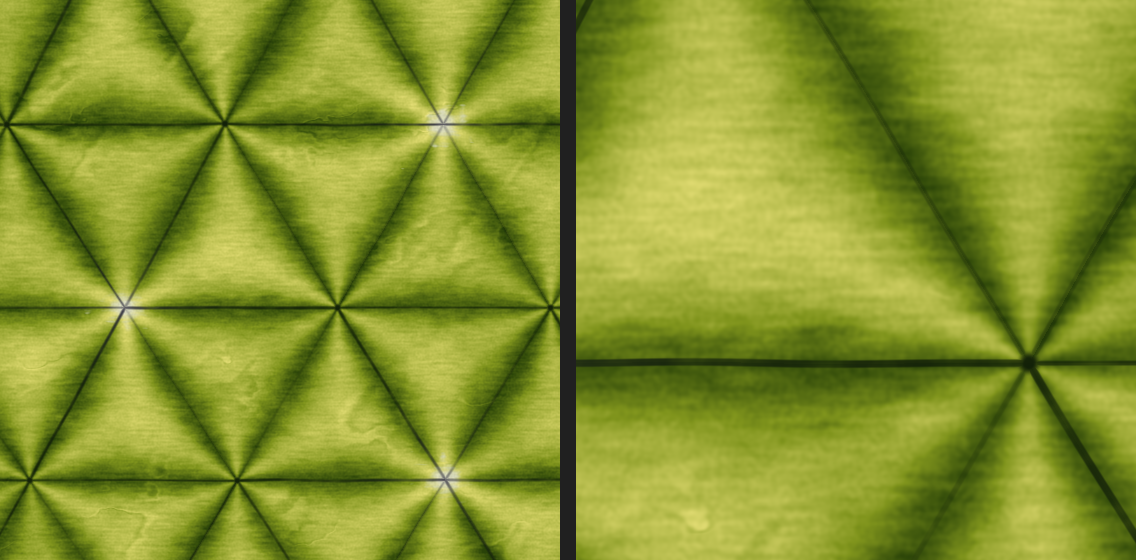
Left, the full canvas; right, a detail of the centre.
Write a Shadertoy shader that draws this pattern.

```glsl
#define ROW_HEIGHT 0.317
#define EDGE_LENGTH 0.380
#define CENTER vec2(0.603, 0.4505)
#define DYE_WIDTH 0.145
#define CREASE_WIDTH 0.0055
#define HALO_SIZE 0.10
#define KNOT_SIZE 0.020
#define THREADS vec2(26.0, 210.0)
#define DARK_DYE vec3(0.16, 0.26, 0.03)
#define MID_DYE vec3(0.50, 0.58, 0.11)
#define LIGHT_DYE vec3(0.84, 0.83, 0.41)
#define BARE_CLOTH vec3(0.84, 0.85, 0.77)

vec2 hash2(vec2 p) {
    p = vec2(dot(p, vec2(127.1, 311.7)), dot(p, vec2(269.5, 183.3)));
    return fract(sin(p) * 43758.5);
}

float cornerSlope(vec2 cell, vec2 corner, vec2 f) {
    return dot(hash2(cell + corner) * 2.0 - 1.0, f - corner);
}

// Gradient noise, centred on zero
float noise(vec2 p) {
    vec2 i = floor(p), f = fract(p);
    vec2 u = f * f * (3.0 - 2.0 * f);
    float low = mix(cornerSlope(i, vec2(0, 0), f), cornerSlope(i, vec2(1, 0), f), u.x);
    float high = mix(cornerSlope(i, vec2(0, 1), f), cornerSlope(i, vec2(1, 1), f), u.x);
    return mix(low, high, u.y);
}

float fbm(vec2 p) {
    float sum = 0.0, amp = 1.0;
    for (int i = 0; i < 4; i++) {
        sum += amp * noise(p);
        p = p * 2.03 + 17.3;
        amp *= 0.55;
    }
    return sum;
}

// Skewed lattice coordinates: folding points lie on the integers
vec2 toLattice(vec2 uv) {
    vec2 d = uv - CENTER;
    float row = d.y / ROW_HEIGHT * (1.0 - 0.095 * d.y);
    float column = (d.x + 0.019 * d.y) / (EDGE_LENGTH + 0.03 * d.y);
    return vec2(column - 0.5 * row, row);
}

vec3 dyeColor(float tone) {
    vec3 c = mix(DARK_DYE, MID_DYE, clamp(tone * 2.0, 0.0, 1.0));
    return mix(c, LIGHT_DYE, clamp(tone * 2.0 - 1.0, 0.0, 1.15));
}

void mainImage(out vec4 fragColor, in vec2 fragCoord) {
    vec2 uv = fragCoord / iResolution.y;
    float pixel = 1.0 / (iResolution.y * ROW_HEIGHT);

    // Cloth texture
    float threads = noise(uv * THREADS) + 0.6 * noise(uv * THREADS * vec2(3.0, 0.6) + 9.0);
    float weave = noise(uv * 240.0);
    float mottle = fbm(uv * vec2(9.0, 14.0));
    float feather = fbm(uv * vec2(22.0, 45.0) + 5.0);

    // Triangle under this point, with heights above its three edges
    vec2 wobble = vec2(noise(uv * 9.0), noise(uv * 9.0 + 31.0));
    vec2 lattice = toLattice(uv + 0.003 * wobble);
    vec2 cell = floor(lattice), f = fract(lattice);
    float up = step(1.0, f.x + f.y);
    vec3 heights = mix(vec3(f.y, f.x, 1.0 - f.x - f.y),
                       vec3(1.0 - f.y, 1.0 - f.x, f.x + f.y - 1.0), up);

    float dye = 0.0, crease = 0.0, knot = 0.0, resist = 1.0;
    for (int k = 0; k < 3; k++) {
        float h = heights[k], p = heights[(k + 1) % 3], q = heights[(k + 2) % 3];
        vec2 owner = k == 0 ? vec2(0, up) : k == 1 ? vec2(up, 0) : vec2(0);
        vec2 vertex = k == 0 ? vec2(up, 1.0 - up) : k == 1 ? vec2(1.0 - up, up) : vec2(up);
        vec2 id = cell + owner + 23.0 * float(k);
        vec2 edge = hash2(id), side = hash2(id + 71.0 * (up + 1.0));

        // Dye spreads from each edge and narrows toward its ends
        float taper = 4.0 * p * q / max((p + q) * (p + q), 1e-4);
        float width = DYE_WIDTH * mix(0.75, 1.3, side.x) * taper + 0.004;
        float reach = max(h + 0.045 * feather * taper, 0.0) / width;
        dye += mix(0.82, 1.0, side.y) * exp(-pow(reach, 1.5));

        // Fold line, strongest on the horizontal rows
        float ink = k == 0 ? mix(0.75, 0.95, edge.x) : mix(0.2, 0.95, edge.x);
        ink *= clamp(0.9 + 0.8 * noise(uv * 38.0 + edge * 9.0), 0.3, 1.0);
        float lineWidth = CREASE_WIDTH * mix(0.7, 1.3, edge.y);
        float line = 1.0 - smoothstep(lineWidth - pixel, lineWidth + 1.5 * pixel, h);
        crease = max(crease, ink * line);

        // Every third folding point resists the dye, the others hold a knot
        float r = sqrt(p * p + q * q + p * q);
        vec2 node = cell + vertex;
        if (abs(mod(node.x - node.y, 3.0) - 2.0) < 0.5) resist = r;
        else knot = max(knot, 1.0 - smoothstep(0.3 * KNOT_SIZE, KNOT_SIZE + pixel, r));
    }

    // Wrinkles catch light on one side and shade on the other
    vec2 slant = vec2(uv.x + 1.6 * uv.y, uv.y - 0.55 * uv.x) * vec2(3.0, 11.0);
    float fold = noise(slant + 0.7 * mottle);
    float wrinkle = smoothstep(0.07, 0.0, abs(fold)) - smoothstep(0.07, 0.0, abs(fold - 0.08));
    wrinkle *= smoothstep(-0.1, 0.35, noise(uv * 6.0 + 3.0));

    // Tone of the dyed cloth
    dye = min(dye, 1.0) * (1.0 - 0.8 * exp(-resist * resist * 70.0));
    float tone = 0.93 - 0.88 * dye + 0.22 * exp(-resist * resist * 22.0);
    tone += 0.13 * mottle + 0.13 * threads + 0.09 * weave + 0.10 * wrinkle;
    vec3 color = dyeColor(tone);

    // Bare halo, then creases and knots
    float ragged = resist * (1.0 + 0.9 * noise(uv * 55.0) + 0.5 * threads);
    float halo = 1.0 - smoothstep(0.15 * HALO_SIZE, HALO_SIZE, ragged);
    color = mix(color, BARE_CLOTH + 0.08 * weave, 0.9 * halo);
    vec3 inkColor = mix(vec3(0.06, 0.11, 0.03), vec3(0.15, 0.14, 0.23), exp(-resist * 5.0));
    color = mix(color, inkColor, 0.88 * max(crease, knot));

    fragColor = vec4(clamp(color, 0.0, 1.0), 1.0);
}
```
